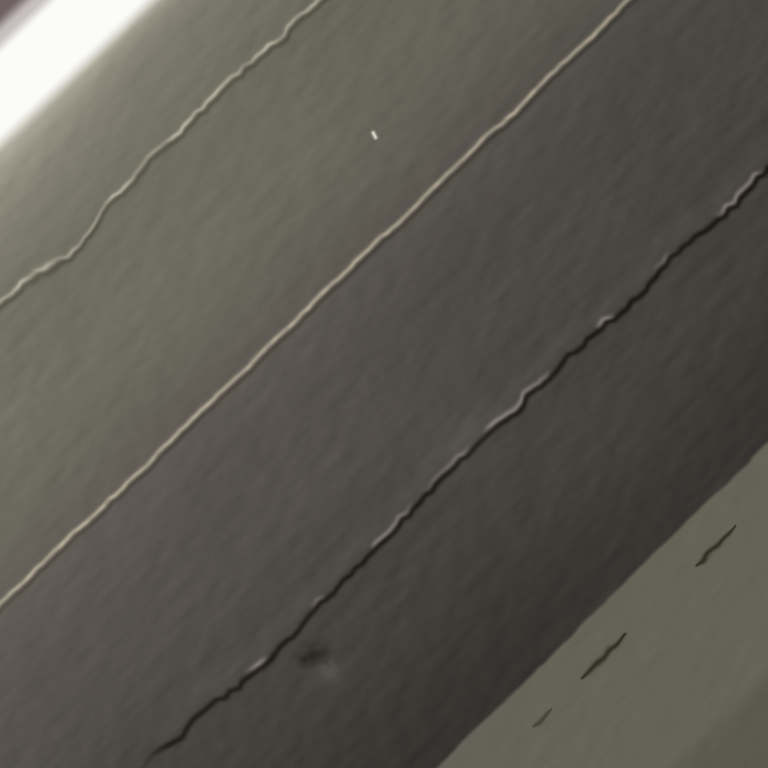
Reproduce this texture procedurally as a three.js fragment shader.

```glsl
varying vec2 vUv;

float hash(vec2 p) {
  return fract(sin(dot(p, vec2(127.1, 311.7))) * 43758.5453);
}

float noise(vec2 p) {
  vec2 i = floor(p), f = fract(p);
  f = f * f * (3.0 - 2.0 * f);
  return mix(mix(hash(i), hash(i + vec2(1.0, 0.0)), f.x),
             mix(hash(i + vec2(0.0, 1.0)), hash(i + vec2(1.0, 1.0)), f.x), f.y);
}

float fbm(vec2 p) {
  float sum = 0.0, gain = 0.5;
  for (int i = 0; i < 4; i++) {
    sum += gain * noise(p);
    p = p * 2.03 + 7.1;
    gain *= 0.5;
  }
  return sum;
}

float bell(float x, float width) {
  return exp(-x * x / (width * width));
}

// Perpendicular offset above a sloping line, with jagged wander
float lineOffset(vec2 p, float height, float slope, float wander, float seed) {
  float along = p.x + p.y;
  float jag = noise(vec2(along * 22.0, seed)) + 0.5 * noise(vec2(along * 65.0, seed)) - 0.75;
  return (p.y - height - slope * p.x) * 0.72 + jag * wander;
}

float segment(vec2 p, vec2 a, vec2 b) {
  vec2 ab = b - a;
  return length(p - a - ab * clamp(dot(p - a, ab) / dot(ab, ab), 0.0, 1.0));
}

// Short hairline crack with tapered ends
float hairline(vec2 p, vec2 a, vec2 b, float width) {
  p.y += (noise(p * 75.0) - 0.5) * 0.009;
  float t = clamp(dot(p - a, b - a) / dot(b - a, b - a), 0.0, 1.0);
  return bell(segment(p, a, b), width * (0.45 + 2.2 * t * (1.0 - t)));
}

// Diagonal plaster grain, lit from the upper left
float grain(vec2 p) {
  vec2 q = vec2(p.x + p.y, p.y - p.x) * vec2(22.0, 48.0);
  return fbm(q) - fbm(q + vec2(0.25, -0.5));
}

// Brightness across the slanted panels
float panelTone(float d, float x) {
  float tone = mix(0.205, 0.265, smoothstep(-0.55, -0.22, d));
  tone += 0.045 * smoothstep(-0.22, 0.0, d);
  tone += 0.095 * smoothstep(0.02, 0.46, d);
  tone += 0.035 * smoothstep(0.55, 0.72, d);
  return tone + (0.4 - x) * 0.075 * smoothstep(-0.4, 0.2, d);
}

void main() {
  vec2 p = vUv;
  float d = p.y - 0.96 * p.x;
  float along = p.x + p.y;
  float relief = grain(p);

  // Plaster panels
  float tone = panelTone(d, p.x) + relief * 0.045 + (fbm(p * 5.0) - 0.47) * 0.025;
  vec3 warm = vec3(1.04, 0.985, 0.92);
  vec3 olive = vec3(1.03, 1.01, 0.90);
  vec3 color = tone * mix(warm, olive, smoothstep(0.12, 0.4, d));

  // Upper pale crack
  float dip = 0.022 * bell(p.x - 0.09, 0.04);
  float upper = lineOffset(p, 0.609 - dip, 0.944, 0.008, 3.0);
  float broken = 0.45 + 0.75 * noise(vec2(along * 38.0, 5.0));
  color -= 0.09 * bell(upper + 0.006, 0.004);
  color += vec3(0.23, 0.22, 0.20) * broken * bell(upper, 0.0032);

  // Middle pale seam
  float middle = lineOffset(p, 0.213, 0.961, 0.0035, 9.0);
  float twist = 0.75 + 0.4 * noise(vec2(along * 70.0, d * 90.0));
  color -= 0.07 * bell(middle + 0.0065, 0.0035);
  color += vec3(0.29, 0.27, 0.23) * twist * bell(middle, 0.0034);

  // Lower dark crack with chipped highlights
  dip = 0.019 * bell(p.x - 0.36, 0.12);
  float lower = lineOffset(p, -0.17 - dip, 0.949, 0.008, 17.0);
  float reach = smoothstep(0.17, 0.23, p.x);
  float chip = smoothstep(0.52, 0.85, noise(vec2(along * 19.0, 21.0)));
  color += 0.025 * reach * bell(lower - 0.018, 0.016);
  color -= 0.15 * reach * bell(lower + 0.001, 0.0042);
  color += vec3(0.21, 0.20, 0.19) * chip * reach * bell(lower - 0.005, 0.0038);

  // Dent and swelling beside the lower crack
  vec2 dent = p - vec2(0.41, 0.147);
  float rough = (fbm(p * 45.0) - 0.47) * 0.03;
  color -= 0.11 * bell(length(dent * vec2(0.7, 1.3)) + rough, 0.014);
  color += 0.07 * bell(length(dent - vec2(0.018, -0.014)) + rough, 0.014);
  color += 0.025 * bell(length(p - vec2(0.605, 0.43)), 0.045);

  // Bright speck
  color += 0.45 * bell(segment(p, vec2(0.486, 0.827), vec2(0.489, 0.821)), 0.0027);

  // Glowing window strip and the frame beyond it
  float strip = p.y - 0.811 - 0.945 * p.x;
  float spread = mix(0.055, 0.03, smoothstep(0.0, 0.2, p.x));
  color += vec3(0.24, 0.235, 0.225) * exp(min(strip, 0.0) / spread);
  color = mix(color, vec3(0.985, 0.985, 0.975), smoothstep(-0.016, 0.018, strip));
  color = mix(color, vec3(0.78, 0.75, 0.75), smoothstep(0.115, 0.14, strip));
  color = mix(color, vec3(0.43, 0.38, 0.38), smoothstep(0.143, 0.172, strip));

  // Pale wall in the lower right
  float edge = lineOffset(p, -0.557, 0.982, 0.003, 31.0);
  vec3 wall = vec3(0.395, 0.385, 0.34) + relief * 0.025;
  wall -= 0.035 * smoothstep(0.86, 0.9, p.x - p.y);
  wall -= 0.2 * hairline(p, vec2(0.907, 0.262), vec2(0.957, 0.312), 0.0038);
  wall -= 0.2 * hairline(p, vec2(0.758, 0.115), vec2(0.814, 0.173), 0.0042);
  wall -= 0.12 * hairline(p, vec2(0.694, 0.053), vec2(0.718, 0.077), 0.0028);
  color = mix(wall, color, smoothstep(-0.004, 0.003, edge));

  gl_FragColor = vec4(clamp(color, 0.0, 1.0), 1.0);
}
```
